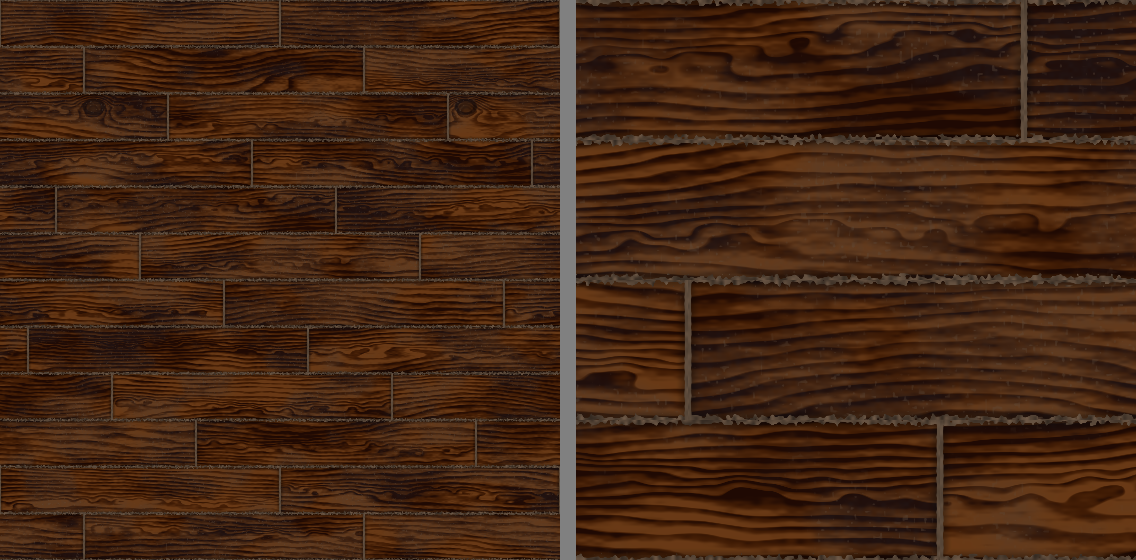
Left, the full canvas; right, a detail of the centre.
Reproduce this texture procedurally as a Shadertoy shader.

```glsl
// Dark stained wood floor: staggered planks with ringed grain, knots, dust and worn grey joints.
#define ROWS 12.0
#define COLUMNS 2.0
#define ROW_SHIFT 0.3
#define JOINT_HALF_WIDTH 0.024
#define RING_COUNT 9.5
#define DUST_AMOUNT 0.9
#define KNOT_PLANK vec2(1.0, 2.0)

const vec3 DEEP_BROWN = vec3(0.12, 0.035, 0.01);
const vec3 RED_BROWN = vec3(0.255, 0.11, 0.018);
const vec3 WARM_BROWN = vec3(0.41, 0.225, 0.085);
const vec3 DUST_VEIL = vec3(0.03, 0.047, 0.065);
const vec3 JOINT = vec3(0.37, 0.30, 0.24);

float hash(vec2 p) {
    vec3 q = fract(vec3(p.xyx) * 0.1031);
    q += dot(q, q.yzx + 33.33);
    return fract((q.x + q.y) * q.z);
}

float noise(vec2 p) {
    vec2 i = floor(p), f = fract(p);
    f = f * f * (3.0 - 2.0 * f);
    return mix(mix(hash(i), hash(i + vec2(1, 0)), f.x),
               mix(hash(i + vec2(0, 1)), hash(i + vec2(1, 1)), f.x), f.y);
}

float fbm(vec2 p) {
    float sum = 0.0, gain = 0.5;
    for (int i = 0; i < 4; i++) {
        sum += gain * noise(p);
        p = p * 2.03 + 17.0;
        gain *= 0.5;
    }
    return sum / 0.9375;
}

// Height field whose contour lines are the growth rings
float ringField(vec2 p, vec2 seed, float variety) {
    float field = p.y * RING_COUNT * mix(0.8, 1.25, variety);
    field += 4.5 * noise(p * vec2(0.36, 1.2) + seed);
    field += 1.3 * noise(p * vec2(0.8, 3.0) + seed.yx);
    field += 0.4 * noise(p * vec2(3.0, 10.0) + seed);
    // A narrow rippled band on some planks
    float center = mix(0.2, 0.7, variety) + 0.25 * noise(vec2(p.x * 0.6, seed.x));
    float band = exp(-pow((p.y - center) * 9.0, 2.0));
    float rippled = step(0.5, hash(seed + 3.0));
    return field + rippled * band * 1.5 * noise(p * vec2(5.0, 9.0) + seed);
}

void mainImage(out vec4 fragColor, in vec2 fragCoord) {
    vec2 uv = fragCoord / iResolution.xy;
    float pixel = ROWS / iResolution.y;

    // Plank layout; local units are one plank height, y runs downward
    float row = floor((1.0 - uv.y) * ROWS);
    float along = uv.x * COLUMNS - ROW_SHIFT * row;
    vec2 id = vec2(mod(floor(along), COLUMNS), row);
    vec2 size = vec2(ROWS / COLUMNS, 1.0);
    vec2 p = vec2(fract(along), fract((1.0 - uv.y) * ROWS)) * size;
    float variety = hash(id + 7.0);
    vec2 seed = 60.0 * vec2(hash(id + 21.0), hash(id + 43.0));

    // Growth rings, bent around the knots
    float field = ringField(p, seed, variety);
    float knotCore = 0.0, knotRim = 0.0;
    if (id == KNOT_PLANK) {
        for (int k = 0; k < 2; k++) {
            vec2 d = (p - vec2(0.38 + 4.03 * float(k), 0.29)) * vec2(0.85, 1.15);
            float r = length(d);
            field += 5.0 * exp(-r * r * 12.0);
            knotCore = max(knotCore, 1.0 - smoothstep(0.10, 0.18, r));
            knotRim = max(knotRim, 1.0 - smoothstep(0.02, 0.05, abs(r - 0.17)));
        }
    }
    float blur = fwidth(field);
    float phase = fract(field);
    float ring = smoothstep(0.0, 0.65, phase)
               * (1.0 - smoothstep(1.0 - max(0.15, min(blur, 0.5)), 1.0, phase));
    ring = mix(ring, 0.5, smoothstep(0.5, 1.2, blur));

    // Fine fibres and broad tone
    float fibre = 0.6 * noise(p * vec2(4.0, 34.0) + seed)
                + 0.4 * noise(p * vec2(16.0, 44.0) + seed.yx);
    float broad = fbm(p * vec2(0.7, 2.2) + seed.yx);
    float ringStrength = mix(0.4, 0.8, noise(p * vec2(0.7, 1.6) + seed + 31.0));
    float tone = 0.42 + ringStrength * (ring - 0.5) + 0.55 * (fibre - 0.5);
    tone += 1.15 * (broad - 0.5) + 0.22 * (variety - 0.5);
    vec3 color = mix(DEEP_BROWN, RED_BROWN, smoothstep(-0.05, 0.42, tone));
    color = mix(color, WARM_BROWN, smoothstep(0.36, 0.92, tone));
    color = mix(color, RED_BROWN * 0.75, 0.7 * knotCore);
    color = mix(color, DEEP_BROWN * 0.7, 0.75 * knotRim);

    // Greyish dust veil with small pale specks
    float patches = smoothstep(0.38, 0.62, fbm(p * vec2(0.9, 1.6) + seed + 9.0));
    float grit = noise(p * 30.0 + seed);
    float dust = DUST_AMOUNT * patches * (0.6 + 0.5 * grit);
    color = mix(color, color * 0.82 + DUST_VEIL, dust);
    float specks = smoothstep(0.8, 0.95, noise(p * 38.0 + seed.yx));
    color = mix(color, JOINT, 0.35 * specks * patches);

    // Shaded plank edges
    vec2 edge = min(p, size - p);
    float shade = smoothstep(0.01, 0.09, min(edge.x, edge.y));
    color *= mix(0.68, 1.0, shade);

    // Joints: clean across the ends, crumbled and speckled on the long sides
    float crumble = noise(p * 41.0 + seed);
    vec2 width = JOINT_HALF_WIDTH + (crumble - 0.5) * vec2(0.006, 0.05);
    vec2 cover = 1.0 - smoothstep(width - 0.5 * pixel, width + 0.5 * pixel, edge);
    float wear = mix(0.55, 1.2, noise(p * vec2(33.0, 25.0) + seed.yx));
    color = mix(color, JOINT * mix(wear, 1.0, 0.6 * cover.x), max(cover.x, 0.95 * cover.y));

    fragColor = vec4(color, 1.0);
}
```
